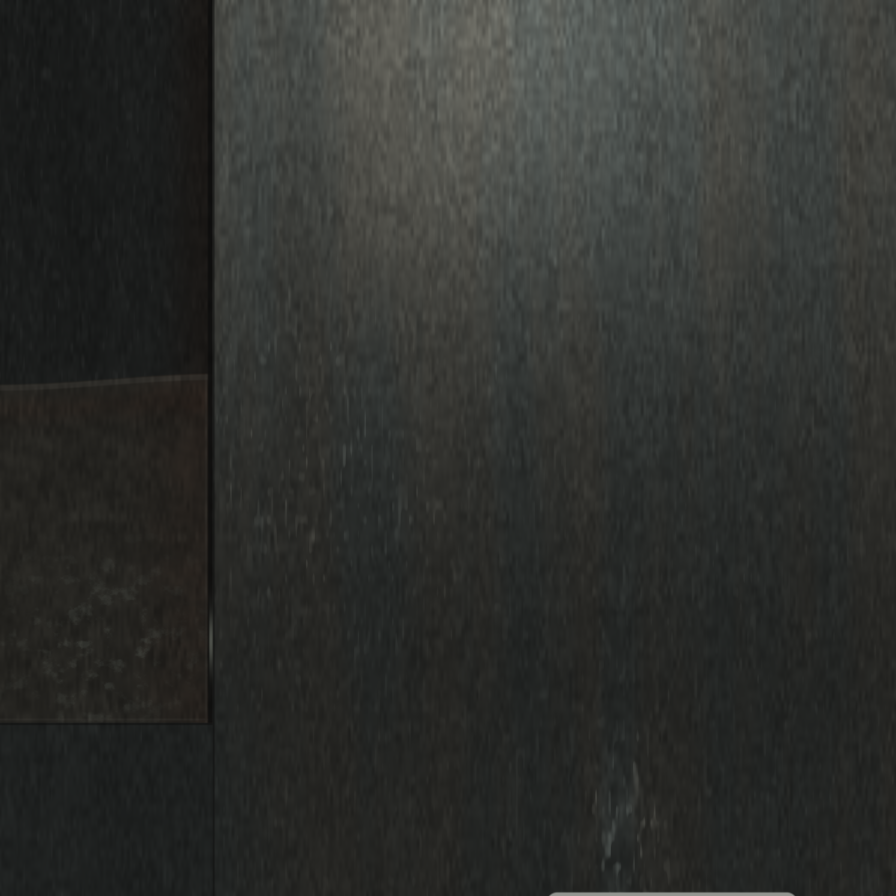
Give the GLSL for this texture, as a three.js fragment shader.

```glsl
// Dark brushed-metal panels: a tall sheet lit from above beside three smaller plates.
// Stretched value noise makes the vertical grain, tint bands and pale scratches;
// box masks and soft lines cut the plates, seams and rust apart.

varying vec2 vUv;

const float EDGE = 0.0014;          // softness of plate edges
const float SEAM_X = 0.2375;        // joint between small plates and tall sheet
const float PLATE_BOTTOM = 0.193;   // lower edge of the rusty plate
const float PLATE_RIGHT = 0.232;
const vec2 GLOW_CENTER = vec2(0.56, 1.02);
const vec2 GLOW_SIZE = vec2(0.26, 0.33);
const float GLOW_GAIN = 0.135;
const float GRAIN_GAIN = 0.34;
const float BLOCK_GAIN = 0.10;
const float SCRATCH_GAIN = 0.10;
const vec3 STEEL = vec3(1.0, 1.025, 0.98);
const vec3 COOL_TINT = vec3(0.965, 1.01, 1.02);
const vec3 WARM_TINT = vec3(1.03, 1.0, 0.965);
const vec3 UPPER_PLATE = vec3(0.101, 0.107, 0.104);
const vec3 LOWER_PLATE = vec3(0.118, 0.127, 0.124);
const vec3 RUSTY_PLATE = vec3(0.142, 0.138, 0.124);
const vec3 RUST = vec3(0.150, 0.122, 0.104);
const vec3 MINERAL = vec3(0.235, 0.245, 0.225);
const vec3 LIP = vec3(0.215, 0.208, 0.192);
const vec3 GAP = vec3(0.055, 0.055, 0.053);
const vec3 BAR = vec3(0.58, 0.59, 0.57);

float hash(vec2 p) {
  vec3 q = fract(vec3(p.xyx) * 0.1031);
  q += dot(q, q.yzx + 33.33);
  return fract((q.x + q.y) * q.z);
}

float noise(vec2 p) {
  vec2 i = floor(p), f = fract(p);
  f = f * f * (3.0 - 2.0 * f);
  return mix(mix(hash(i), hash(i + vec2(1.0, 0.0)), f.x),
             mix(hash(i + vec2(0.0, 1.0)), hash(i + 1.0), f.x), f.y);
}

float fbm(vec2 p) {
  float sum = 0.0, gain = 0.5;
  for (int i = 0; i < 4; i++) {
    sum += gain * noise(p);
    p = p * 2.03 + 17.3;
    gain *= 0.5;
  }
  return sum / 0.9375;
}

// 1 above the limit, 0 below, with a soft edge
float over(float v, float limit) { return smoothstep(limit - EDGE, limit + EDGE, v); }

float line(float v, float center, float halfWidth) {
  return 1.0 - smoothstep(halfWidth - EDGE, halfWidth + EDGE, abs(v - center));
}

float blob(vec2 p, vec2 center, vec2 size) {
  vec2 d = (p - center) / size;
  return exp(-dot(d, d));
}

// Brightness factor of vertical grain: patches of strong streaks among calm square cells
float grain(vec2 p) {
  float fine = noise(p * vec2(300.0, 85.0)) - 0.5;
  float wide = noise(p * vec2(130.0, 22.0) + 40.0) - 0.5;
  float blocks = noise(p * vec2(105.0, 120.0) + 90.0) - 0.5;
  float patches = 0.35 + 1.2 * noise(p * vec2(58.0, 50.0) + 23.0);
  return 1.0 + GRAIN_GAIN * (0.7 * fine * patches + 0.22 * wide) + BLOCK_GAIN * blocks;
}

// Short thin pale vertical scratches of uneven strength
float scratches(vec2 p) {
  float marks = smoothstep(0.66, 0.98, noise(p * vec2(260.0, 62.0) + 7.0));
  return marks * (0.3 + 1.2 * noise(p * vec2(75.0, 45.0) + 31.0));
}

vec3 tallSheet(vec2 p) {
  float light = 0.139 + 0.105 * smoothstep(0.2, 1.0, p.y);
  light += GLOW_GAIN * blob(p, GLOW_CENTER, GLOW_SIZE);
  float chafe = blob(p, vec2(0.695, 0.08), vec2(0.036, 0.10));
  float worn = 0.20 + 0.45 * blob(p, vec2(0.35, 0.48), vec2(0.13, 0.15)) + 0.9 * chafe;
  light += SCRATCH_GAIN * worn * scratches(p);
  light += 0.10 * chafe * noise(p * vec2(150.0, 42.0)) * noise(p * vec2(60.0, 25.0) + 5.0);
  float band = fbm(p * vec2(26.0, 2.4) + 3.0);
  light *= 0.96 + 0.08 * band;
  float stain = blob(p, vec2(0.34, 0.72), vec2(0.035, 0.28));
  float warmth = smoothstep(0.25, 0.75, band) + 0.5 * stain;
  vec3 tint = mix(COOL_TINT, WARM_TINT, clamp(warmth, 0.0, 1.0));
  return STEEL * tint * light * (1.0 - 0.10 * stain);
}

vec3 rustyPlate(vec2 p, float top) {
  float mottle = fbm(p * vec2(34.0, 42.0));
  float rust = 0.7 * smoothstep(0.12, 0.24, p.x);
  rust += 0.6 * blob(p, vec2(0.12, top - 0.03), vec2(0.2, 0.016));
  vec3 color = mix(RUSTY_PLATE, RUST, clamp(rust * (0.35 + mottle), 0.0, 1.0));
  float crust = smoothstep(0.52, 0.80, fbm(p * vec2(75.0, 85.0) + 11.0));
  color = mix(color, MINERAL, 0.65 * crust * blob(p, vec2(0.11, 0.28), vec2(0.11, 0.10)));
  color *= 0.84 + 0.30 * mottle;
  color = mix(color, LIP, 0.5 * line(p.y, top - 0.004, 0.003));
  return mix(color, LIP, 0.35 * max(line(p.x, 0.230, 0.001), line(p.y, 0.197, 0.001)));
}

vec3 smallPlates(vec2 p) {
  float top = 0.571 + 0.012 * smoothstep(0.0, 0.24, p.x);
  float band = fbm(p * vec2(30.0, 3.0) + 60.0);
  vec3 upper = UPPER_PLATE * (0.88 + 0.24 * band) + 0.018 * scratches(p);
  upper = mix(upper, RUST * 0.66, 0.6 * smoothstep(0.17, 0.23, p.x));
  vec3 lower = LOWER_PLATE * (0.9 + 0.2 * band) + 0.012 * scratches(p);
  vec3 color = mix(rustyPlate(p, top), upper, over(p.y, top));
  color = mix(lower, color, over(p.y, PLATE_BOTTOM));
  color = mix(color, GAP, 0.7 * line(p.y, PLATE_BOTTOM - 0.001, 0.001));
  return mix(color, GAP, 0.9 * over(p.x, PLATE_RIGHT) * over(p.y, PLATE_BOTTOM));
}

void main() {
  vec2 p = vUv;
  vec3 color = mix(smallPlates(p), tallSheet(p), over(p.x, SEAM_X)) * grain(p);

  // Joint: dark gap, thin lit rim and a bright worn spot
  color = mix(color, GAP, 0.65 * line(p.x, SEAM_X + 0.001, 0.001));
  color = mix(color, LIP, 0.3 * line(p.x, SEAM_X + 0.004, 0.001) * smoothstep(0.2, 0.8, p.y));
  color = mix(color, MINERAL * 1.4, 0.9 * line(p.x, 0.2355, 0.002) * blob(p, vec2(0.2355, 0.285), vec2(1.0, 0.03)));

  // Pale rounded bar peeking over the lower border
  vec2 d = abs(p - vec2(0.75, -0.016)) - vec2(0.128, 0.008);
  float bar = length(max(d, 0.0)) - 0.012;
  color = mix(color, BAR, 1.0 - smoothstep(-EDGE, EDGE, bar));
  gl_FragColor = vec4(color, 1.0);
}
```
